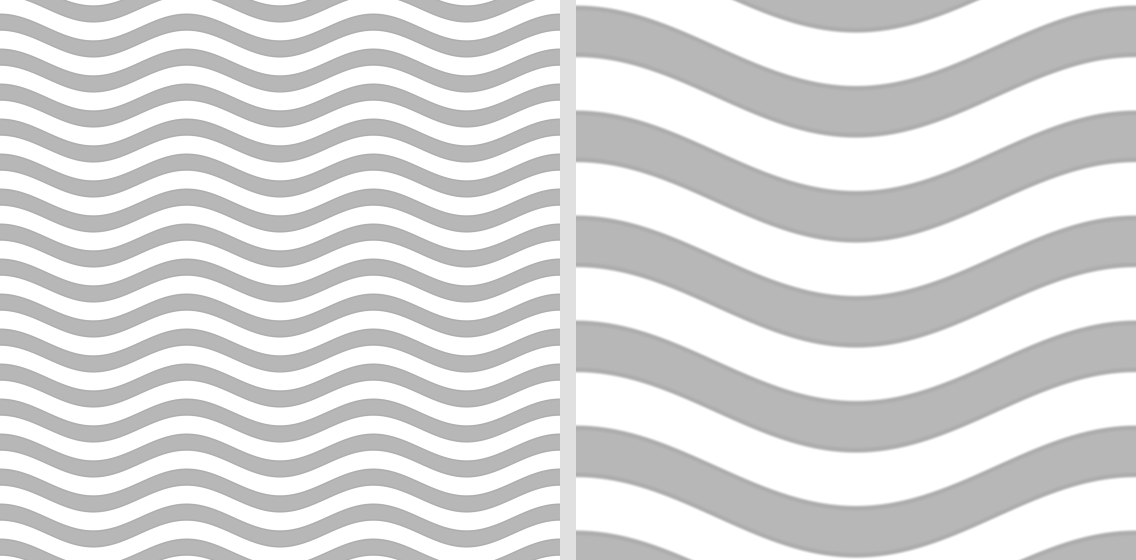
Left: the whole. Right: its middle third, enlarged.
Reproduce this pattern procedurally as a three.js fragment shader.

```glsl
// Horizontal grey wavy stripes on white: 3 cosine waves across, 16 stripes down.
// Each point is shifted by the wave, then its distance to the nearest stripe
// centre, in stripe periods, selects paper, darker rim or grey body.

varying vec2 vUv;

const float TAU = 6.2831853;

// Distance to the nearest stripe centre: 0 on the centre, 0.5 midway between two
float stripeDistance(vec2 uv) {
  float wave = 0.383 * cos(TAU * 3.0 * uv.x);
  float phase = uv.y * 16.0 - wave + 0.015;
  return abs(fract(phase + 0.5) - 0.5);
}

void main() {
  float d = stripeDistance(vUv);

  // Grey body, slightly darker along both edges
  vec3 grey = mix(vec3(0.716), vec3(0.68), smoothstep(0.185, 0.22, d));

  // Soft edge to the white paper
  float paper = smoothstep(0.226, 0.266, d);
  gl_FragColor = vec4(mix(grey, vec3(1.0), paper), 1.0);
}
```
